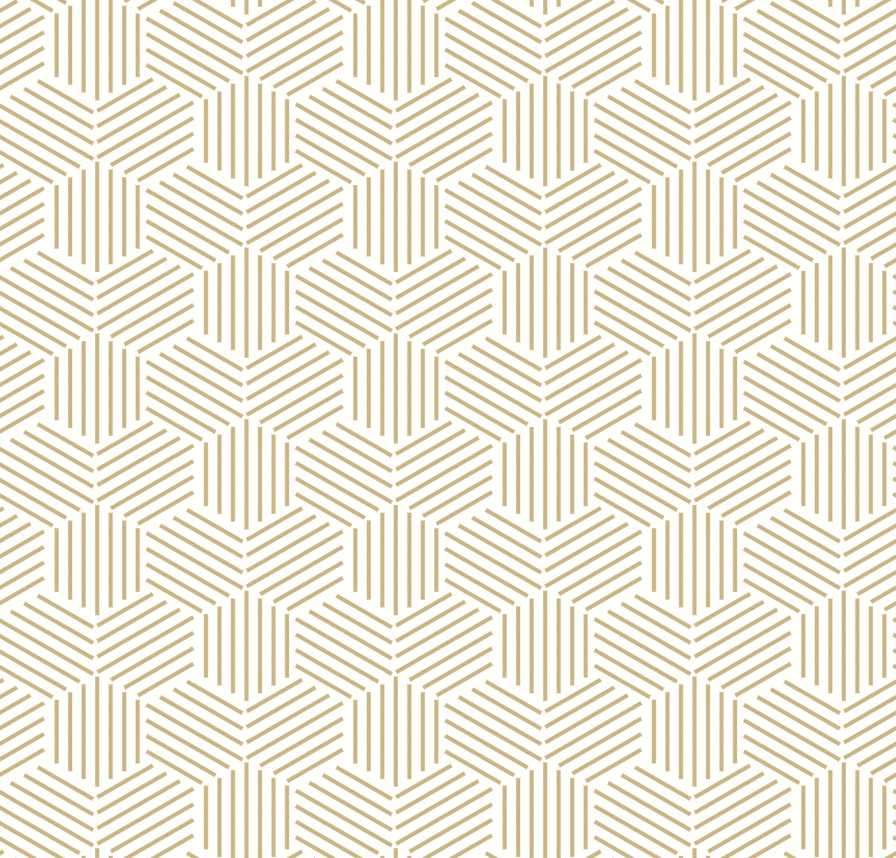
Write a Shadertoy shader that draws this pattern.

```glsl
#define HEXES 9.0              // hexagons across the canvas
#define ROWS 10.0              // hexagon rows down the canvas
#define ORIGIN vec2(0.976, 1.275)
#define PITCH 0.1357           // distance between stripes
#define HALF_WIDTH 0.0205      // half of a stripe's thickness
#define HALF_LENGTH 0.556      // half of the longest stripe
#define GRAIN 0.015
#define PAPER vec3(1.0, 1.0, 0.995)
#define GOLD vec3(0.80, 0.71, 0.515)

const float TAU = 6.2831853;
const float SQRT3 = 1.7320508;

// Offset from the nearest point of a triangular lattice
vec2 latticeCell(vec2 p) {
    vec2 period = vec2(3.0, SQRT3);
    vec2 a = p - period * round(p / period);
    vec2 b = p - period * (floor(p / period) + 0.5);
    return dot(a, a) < dot(b, b) ? a : b;
}

// Seven butt-ended stripes trimmed to a hexagon, running along axis
float stripedHexagon(vec2 p, vec2 axis) {
    float along = dot(p, axis);
    float across = axis.x * p.y - axis.y * p.x;
    float stripe = PITCH * clamp(round(across / PITCH), -3.0, 3.0);
    float halfLength = HALF_LENGTH - abs(stripe) / SQRT3;
    vec2 d = abs(vec2(across - stripe, along)) - vec2(HALF_WIDTH, halfLength);
    return max(d.x, d.y);
}

// Fine layered sines with whole cycles per canvas
float grain(vec2 uv) {
    vec2 t = TAU * uv;
    return 0.5 * sin(dot(t, vec2(211.0, 97.0)) + 2.0 * sin(dot(t, vec2(-53.0, 131.0))))
         + 0.5 * sin(dot(t, vec2(-89.0, 173.0)) + 2.0 * sin(dot(t, vec2(117.0, 41.0))));
}

void mainImage(out vec4 fragColor, in vec2 fragCoord) {
    vec2 uv = fragCoord / iResolution.xy;
    vec2 p = uv * vec2(HEXES, ROWS * 0.5 * SQRT3) - ORIGIN;

    // Three interleaved lattices: upright, falling and rising stripes
    vec2 centers[3] = vec2[3](vec2(0.0), vec2(0.978, -0.006), vec2(1.984, 0.012));
    float d = 1e3;
    for (int k = 0; k < 3; k++) {
        float angle = TAU * (0.25 - float(k) / 3.0);
        d = min(d, stripedHexagon(latticeCell(p - centers[k]), vec2(cos(angle), sin(angle))));
    }

    // Soft edge a little wider than one pixel
    float edge = 1.25 * HEXES / iResolution.x;
    float ink = clamp(0.5 - d / edge, 0.0, 1.0);
    vec3 color = mix(PAPER, GOLD + GRAIN * grain(uv), ink);
    fragColor = vec4(color, 1.0);
}
```
